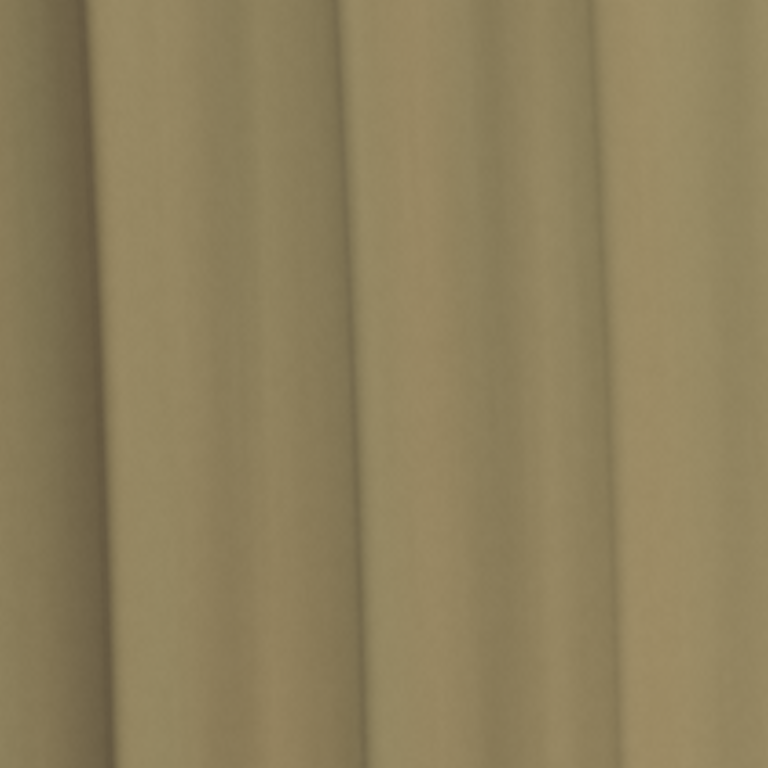
Reproduce this texture procedurally as a WebGL 1 fragment shader.

```glsl
precision highp float;

uniform vec2 u_resolution;

#define FOLD_WIDTH 0.331
#define FIRST_EDGE 0.143
#define LEAN 0.038
#define SHADOW_WIDTH 0.34
#define EDGE_SOFTNESS 0.045
#define CREASE_DEPTH 0.13
#define VALLEY_DEPTH 0.34
#define STREAK_AMOUNT 0.014
#define GRAIN_AMOUNT 0.010

const vec3 LIT = vec3(0.590, 0.530, 0.384);
const vec3 HALF_SHADE = vec3(0.510, 0.458, 0.328);
const vec3 DEEP_SHADE = vec3(0.405, 0.356, 0.262);

float hash(vec2 p) {
  return fract(sin(dot(p, vec2(127.1, 311.7))) * 43758.5453);
}

float noise(vec2 p) {
  vec2 cell = floor(p);
  vec2 f = fract(p);
  f = f * f * (3.0 - 2.0 * f);
  float low = mix(hash(cell), hash(cell + vec2(1.0, 0.0)), f.x);
  float high = mix(hash(cell + vec2(0.0, 1.0)), hash(cell + vec2(1.0)), f.x);
  return mix(low, high, f.y);
}

float bell(float x, float width) {
  float r = x / width;
  return exp(-r * r);
}

// Shadows grow weaker from the left fold to the right one.
float foldDepth(float index) {
  return 0.92 * exp2(-0.65 * max(index + 1.0, 0.0));
}

// Shade of the drape: 0 is lit, 0.5 half shade, 1 deep shade.
float drapeShade(float index, float t, float y) {
  float width = SHADOW_WIDTH * exp2(-0.55 * (index + 1.0));
  float shadow = foldDepth(index) * exp(-pow((1.0 - t) / width, 1.35));
  float edge = foldDepth(index - 1.0) * bell(t, EDGE_SOFTNESS);
  float crease = CREASE_DEPTH * bell(min(t, 1.0 - t), 0.016);
  float valleyCentre = 0.48 + 0.08 * y + 0.06 * sin(index * 1.6);
  float valley = VALLEY_DEPTH * bell(t - valleyCentre, 0.15);
  valley *= 1.0 - 0.3 * step(1.5, index);
  return max(shadow, valley) + edge + crease;
}

void main() {
  vec2 uv = gl_FragCoord.xy / u_resolution;

  // Fold coordinates follow the slightly bowed, leaning edges.
  float bow = 0.004 * sin(3.14159 * uv.y);
  float across = uv.x - FIRST_EDGE + LEAN * uv.y - bow;
  float foldPos = across / FOLD_WIDTH;
  float index = floor(foldPos);
  float t = fract(foldPos);

  // Long faint streaks run along the cloth.
  float streak = noise(vec2(across * 34.0, uv.y * 1.6)) - 0.5;
  streak += 0.5 * (noise(vec2(across * 90.0, uv.y * 4.0) + 17.0) - 0.5);

  float shade = clamp(drapeShade(index, t, uv.y), 0.0, 1.0);
  vec3 colour = mix(LIT, HALF_SHADE, min(shade * 2.0, 1.0));
  colour = mix(colour, DEEP_SHADE, max(shade * 2.0 - 1.0, 0.0));

  // The right side is brighter; hue drifts between brown and olive.
  colour *= 1.0 + 0.035 * smoothstep(0.76, 0.84, uv.x);
  float hue = noise(vec2(across * 14.0, uv.y * 1.3) + 41.0) - 0.5;
  colour += hue * vec3(0.012, -0.006, -0.006);
  colour += STREAK_AMOUNT * streak;

  // Fine weave with soft mottling.
  float grain = noise(uv * vec2(210.0, 170.0)) - 0.5;
  grain += 0.7 * (noise(uv * vec2(75.0, 60.0) + 9.0) - 0.5);
  colour += GRAIN_AMOUNT * grain;

  gl_FragColor = vec4(colour, 1.0);
}
```
